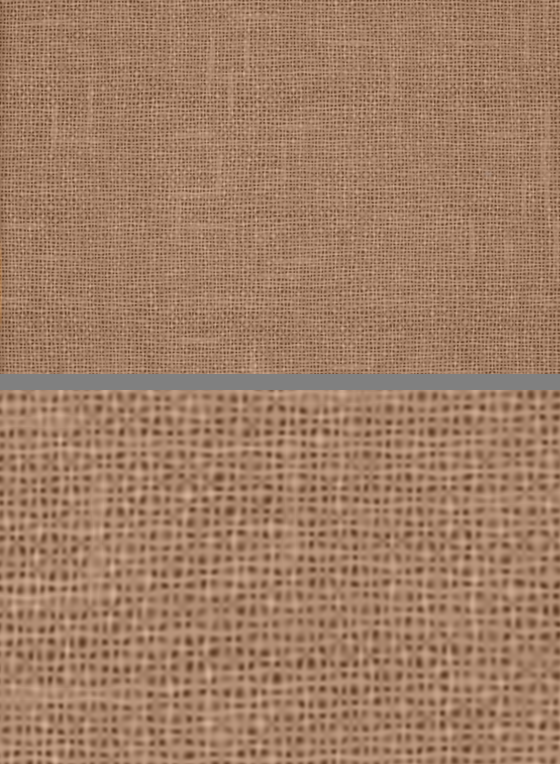
Top, the full canvas; bottom, a detail of the centre.
Write a Shadertoy shader that draws this texture.

```glsl
// Plain-woven brown linen: two sets of uneven threads cross on a nearly square grid.
// Dark pores sit where the gaps meet; layered sines and per-thread hashes vary
// the tone and pore size, and scattered slubs thicken short lengths of thread.

float hash(vec2 p) {
    vec3 q = fract(p.xyx * 0.1031);
    q += dot(q, q.yzx + 33.33);
    return fract((q.x + q.y) * q.z);
}

// Tone of one thread, changing along its length
float strand(float id, float along) {
    float a = hash(vec2(id, 3.0));
    float b = hash(vec2(id, 17.0));
    return 0.8 * (hash(vec2(id, 41.0)) - 0.5)
         + 0.28 * sin(along * (9.0 + 8.0 * b) + 6.2832 * a)
         + 0.28 * sin(along * (31.0 + 24.0 * a) + 6.2832 * b);
}

// Rare thickened stretch of a thread, tapered at both ends
float slub(float id, float along) {
    float s = along * 6.0 + hash(vec2(id, 71.0));
    float f = fract(s);
    float present = smoothstep(0.965, 0.985, hash(vec2(id, floor(s) + 90.0)));
    return present * smoothstep(0.0, 0.3, f) * smoothstep(1.0, 0.7, f);
}

float weave(vec2 p) {
    // Thread coordinates, gently bent and unevenly spaced
    float u = p.x * 97.0 + 0.3 * sin(p.y * 4.0 + p.x * 2.0)
            + 0.12 * sin(p.y * 17.0 - p.x * 9.0) + 0.4 * sin(p.x * 23.0)
            + 0.08 * sin(p.y * 83.0 + p.x * 170.0) + 0.07 * sin(p.x * 260.0 - p.y * 131.0);
    float v = p.y * 92.0 + 0.3 * sin(p.x * 3.0 + p.y * 2.0)
            + 0.12 * sin(p.x * 13.0 + p.y * 15.0) + 0.4 * sin(p.y * 21.0)
            + 0.08 * sin(p.x * 71.0 - p.y * 190.0) + 0.07 * sin(p.y * 240.0 + p.x * 117.0);
    vec2 thread = floor(vec2(u, v)) + vec2(0.0, 300.0);
    vec2 gapId = floor(vec2(u, v) + 0.5);

    // Gaps between threads; their width differs from gap to gap
    float gapU = 0.5 + 0.5 * cos(6.2832 * u);
    float gapV = 0.5 + 0.5 * cos(6.2832 * v);
    float open = 0.7 + 0.30 * strand(gapId.x + 600.0, p.y)
                     + 0.30 * strand(gapId.y + 900.0, p.x)
                     + 0.6 * hash(gapId + 7.0);
    float closed = max(slub(gapId.x, p.y), slub(gapId.y + 300.0, p.x));
    float pore = pow(gapU * gapV, 0.95) * clamp(open, 0.25, 1.35) * (1.0 - 0.7 * closed);

    // The upper thread at each crossing gives the tone; the relief alternates
    float relief = sin(3.14159 * u) * sin(3.14159 * v);
    float warpTone = strand(thread.x, p.y) * (1.0 - gapU);
    float weftTone = strand(thread.y, p.x) * (1.0 - gapV);
    float upper = 0.5 + 0.4 * relief * (mod(thread.x + thread.y, 2.0) < 0.5 ? 1.0 : -1.0)
                            * sign(relief);
    float tone = 0.712 - 0.215 * pore - 0.02 * gapU - 0.04 * gapV + 0.022 * relief;
    tone += 0.085 * mix(weftTone, warpTone, upper) + 0.02 * closed;

    // Each crossing catches the light a little differently
    float bead = (1.0 - gapU) * (1.0 - gapV);
    return tone + 0.09 * bead * (hash(thread + 55.0) - 0.5);
}

void mainImage(out vec4 fragColor, in vec2 fragCoord) {
    vec2 p = fragCoord / iResolution.y;

    // Average four samples per pixel to soften the fine threads
    float tone = 0.0;
    for (int i = 0; i < 4; i++) {
        vec2 offset = vec2(i & 1, i >> 1) * 0.5 - 0.25;
        tone += 0.25 * weave((fragCoord + offset) / iResolution.y);
    }

    // Soft uneven light, darker toward the corners and the left edge
    vec2 fromCentre = p - vec2(0.75, 0.53);
    tone += 0.010 - 0.035 * dot(fromCentre, fromCentre);
    tone -= 0.05 * (1.0 - smoothstep(0.0, 0.02, p.x));
    vec3 cloth = vec3(tone, tone - 0.14, tone - 0.24);

    // Orange sliver at the left border and one pale fleck of lint
    float sliver = (1.0 - smoothstep(0.002, 0.008, p.x))
                 * smoothstep(0.10, 0.16, p.y) * (1.0 - smoothstep(0.30, 0.38, p.y));
    cloth += sliver * vec3(0.08, 0.03, -0.04);
    vec2 toLint = (p - vec2(1.305, 0.535)) / vec2(0.010, 0.007);
    cloth = mix(cloth, vec3(0.70, 0.60, 0.55), 0.65 * exp(-dot(toLint, toLint)));

    fragColor = vec4(clamp(cloth, 0.0, 1.0), 1.0);
}
```
